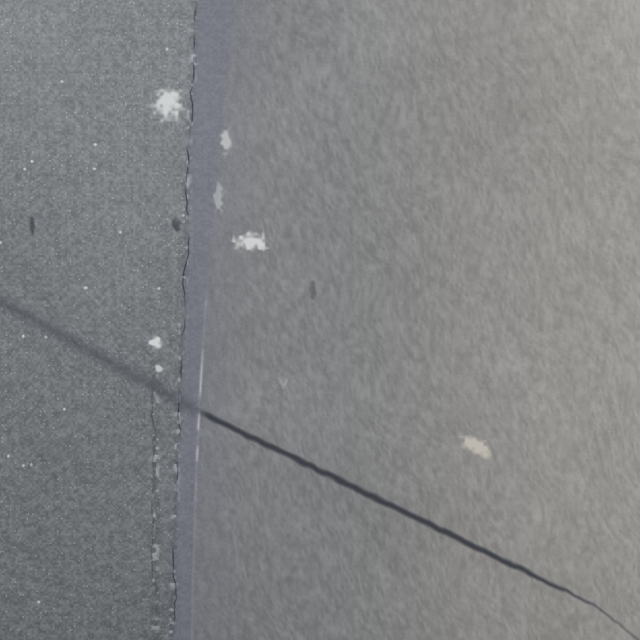
Write a WebGL 1 fragment shader that draws this texture.

```glsl
precision highp float;
// Weathered grey pavement: a speckled slab and a smoother streaked slab meet at
// a bluish seam with a ragged crack, crossed by a thin dark diagonal shadow.
// Built from gradients, stretched value noise, curve distances and soft blots.
uniform vec2 u_resolution;

const vec3 COOL_TINT = vec3(-0.012, 0.001, 0.014);
const vec3 WARM_TINT = vec3(0.010, 0.002, -0.010);
const vec3 SEAM_COLOR = vec3(0.455, 0.463, 0.500);
const vec3 PAINT_COLOR = vec3(0.82, 0.83, 0.83);
const vec3 SAND_COLOR = vec3(0.76, 0.74, 0.70);
const vec3 DARK_COLOR = vec3(0.21, 0.22, 0.25);
const float LEFT_GRAIN = 0.15;
const float RIGHT_GRAIN = 0.10;
const float BEND_X = 0.319;    // where the shadow meets the seam

float hash(vec2 p) {
  return fract(sin(dot(p, vec2(127.1, 311.7))) * 43758.5453);
}

float noise(vec2 p) {
  vec2 i = floor(p), f = fract(p);
  f = f * f * (3.0 - 2.0 * f);
  return mix(mix(hash(i), hash(i + vec2(1.0, 0.0)), f.x),
             mix(hash(i + vec2(0.0, 1.0)), hash(i + 1.0), f.x), f.y);
}

float fbm(vec2 p) {
  float sum = 0.0, amp = 0.5;
  for (int i = 0; i < 4; i++) {
    sum += amp * noise(p);
    p = p * 2.03 + 17.3;
    amp *= 0.5;
  }
  return sum;
}

// Soft ellipse with a ragged outline.
float blot(vec2 p, vec2 center, vec2 radius) {
  float d = length((p - center) / radius) + 0.8 * (noise(p * 170.0) - 0.5);
  return 1.0 - smoothstep(0.35, 1.25, d);
}

// Soft stroke at signed distance d.
float stroke(float d, float halfWidth, float blur) {
  return 1.0 - smoothstep(halfWidth - blur, halfWidth + blur, abs(d));
}

// Bright grains scattered one per cell.
float specks(vec2 p, float cells, float density) {
  vec2 id = floor(p * cells);
  vec2 offset = 0.3 + 0.4 * vec2(hash(id + 3.1), hash(id + 8.7));
  float d = length(fract(p * cells) - offset);
  return step(1.0 - density, hash(id)) * (1.0 - smoothstep(0.05, 0.3, d));
}

float shadowHeight(float x) {
  float left = 0.529 - 0.552 * x;
  float right = 0.353 - 0.489 * (x - BEND_X) - 0.3 * max(x - 0.93, 0.0);
  return mix(left, right, step(BEND_X, x));
}

void main() {
  vec2 p = gl_FragCoord.xy / u_resolution;
  float jointX = 0.302 + 0.012 * p.y + 0.055 * p.y * p.y;
  float crackX = 0.270 + 0.028 * p.y + 0.010 * p.y * p.y;
  float ragged = 0.014 * (fbm(vec2(p.y * 28.0, 4.0)) - 0.47);
  float onRight = smoothstep(-0.008, 0.010, p.x - jointX);
  float onLeft = 1.0 - smoothstep(-0.012, 0.012, p.x - crackX - ragged);

  // Slab shading
  float cloud = fbm(p * 5.0) - 0.47;
  float leftLight = 0.472 + 0.11 * (p.y - 0.5) + 0.05 * cloud;
  float rightLight = 0.485 + 0.155 * (p.x - 0.35) + 0.05 * (p.y - 0.5) + 0.06 * cloud;
  vec3 leftSlab = leftLight + COOL_TINT;
  vec3 rightSlab = rightLight + mix(COOL_TINT * 0.6, WARM_TINT, smoothstep(0.35, 0.95, p.x));

  // Grain: round on the left, wavering streaks on the right
  float fine = noise(p * 310.0) * 0.6 + noise(p * 150.0 + 9.0) * 0.4 - 0.5;
  leftSlab += LEFT_GRAIN * fine + 0.12 * specks(p, 150.0, 0.12) + 0.26 * specks(p + 0.37, 80.0, 0.014);
  vec2 slanted = vec2(p.x + 0.28 * p.y, p.y - 0.2 * p.x) + 0.02 * noise(p * 14.0);
  float streak = noise(slanted * vec2(230.0, 105.0)) * 0.6 + noise(slanted * vec2(120.0, 60.0) + 5.0) * 0.4 - 0.5;
  rightSlab += RIGHT_GRAIN * streak + 0.04 * fine;

  vec3 seam = SEAM_COLOR + 0.06 * (p.y - 0.5) + 0.07 * fine + 0.04 * cloud;
  vec3 color = mix(mix(seam, leftSlab, onLeft), rightSlab, onRight);
  float haze = (1.0 - smoothstep(0.0, 0.08, p.x - jointX)) * onRight;
  color = mix(color, seam + 0.015, 0.5 * haze);

  // Broken cracks, with pale crumbs along them
  float crack = stroke(p.x - crackX - ragged, 0.0008, 0.0016);
  color = mix(color, DARK_COLOR, crack * smoothstep(0.15, 0.8, noise(vec2(p.y * 45.0, 2.0))) * 0.8);
  float lower = 1.0 - smoothstep(0.36, 0.48, p.y);
  float sideCrack = stroke(p.x - 0.241 - ragged * 1.3, 0.0008, 0.002) * lower;
  color = mix(color, DARK_COLOR, 0.6 * sideCrack * noise(vec2(p.y * 60.0, 7.0)));
  float crumbs = stroke(p.x - crackX + 0.002, 0.004, 0.006) + stroke(p.x - 0.243, 0.005, 0.006) * lower;
  color += 0.2 * crumbs * (smoothstep(0.6, 0.9, noise(p * 150.0 + 31.0)) - 0.2);

  // Worn paint line on the joint
  float worn = 0.13 + 0.55 * smoothstep(0.45, 0.8, noise(vec2(p.y * 38.0, 11.0))) * smoothstep(0.2, 0.32, p.y);
  worn *= 1.0 - smoothstep(0.5, 0.58, p.y);
  color = mix(color, PAINT_COLOR, worn * stroke(p.x - jointX + 0.002, 0.0015, 0.003));

  // Shadow: wide and blurred on the left, narrow and tapering on the right
  float lineD = (p.y - shadowHeight(p.x)) * 0.89 + 0.003 * (noise(p * 70.0) - 0.5);
  float wide = stroke(lineD, 0.008, 0.011) * (1.0 - smoothstep(0.29, 0.325, p.x));
  float halfWidth = mix(0.0042, 0.0012, smoothstep(0.75, 0.98, p.x));
  float sharp = stroke(lineD, halfWidth, 0.0035) * smoothstep(0.30, 0.33, p.x);
  color = mix(color, DARK_COLOR + 0.07, 0.55 * wide);
  color = mix(color, DARK_COLOR, sharp * mix(0.88, 0.5, smoothstep(0.85, 1.0, p.x)));

  // Pale blots
  float paint = blot(p, vec2(0.262, 0.839), vec2(0.024, 0.026));
  paint = max(paint, blot(p, vec2(0.393, 0.622), vec2(0.027, 0.014)));
  paint = max(paint, blot(p, vec2(0.243, 0.466), vec2(0.012, 0.010)));
  paint = max(paint, 0.8 * blot(p, vec2(0.248, 0.424), vec2(0.007)));
  paint = max(paint, 0.7 * blot(p, vec2(0.353, 0.780), vec2(0.008, 0.018)));
  paint = max(paint, 0.45 * blot(p, vec2(0.341, 0.690), vec2(0.008, 0.024)));
  color = mix(color, PAINT_COLOR, 0.95 * paint);
  vec2 chip = p - vec2(0.443, 0.397);
  float sand = 0.5 * stroke(chip.y - 1.5 * abs(chip.x), 0.003, 0.006) * (1.0 - smoothstep(0.004, 0.010, abs(chip.x)));
  sand = max(sand, blot(p, vec2(0.745, 0.302 - 0.4 * (p.x - 0.745)), vec2(0.026, 0.014)));
  color = mix(color, SAND_COLOR, 0.9 * sand);

  // Dark flecks
  float fleck = blot(p, vec2(0.050, 0.646), vec2(0.004, 0.015));
  fleck = max(fleck, blot(p, vec2(0.275, 0.649), vec2(0.007, 0.010)));
  fleck = max(fleck, 0.5 * blot(p, vec2(0.489, 0.545), vec2(0.005, 0.018)));
  color = mix(color, DARK_COLOR, 0.6 * fleck);

  gl_FragColor = vec4(clamp(color, 0.0, 1.0), 1.0);
}
```
